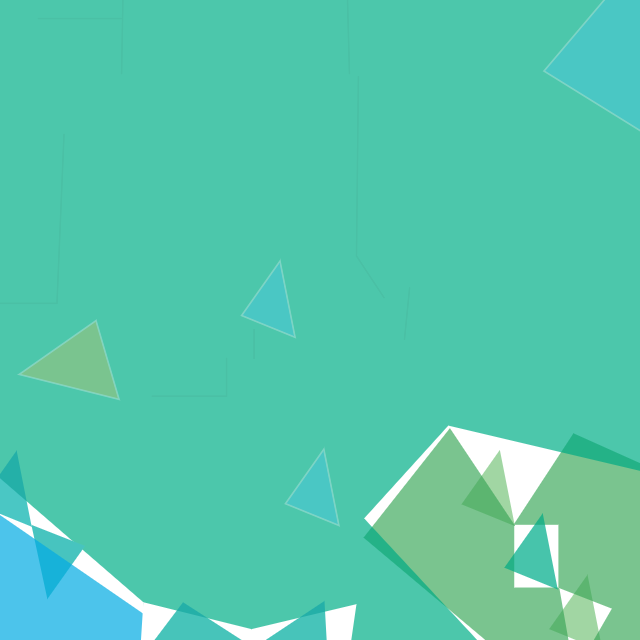
A WebGL 2 fragment shader for this background:

```glsl
#version 300 es
precision highp float;
// Teal ground with overlapping translucent shards and white cut-outs along the bottom.
uniform vec2 u_resolution;
out vec4 fragColor;

// Signed distance to the line a-b, positive on its right side
float edge(vec2 p, vec2 a, vec2 b) {
  return dot(p - a, normalize(vec2(b.y - a.y, a.x - b.x)));
}

float turn(vec2 a, vec2 b, vec2 c) {
  return sign((b.x - a.x) * (c.y - a.y) - (b.y - a.y) * (c.x - a.x));
}

float tri(vec2 p, vec2 a, vec2 b, vec2 c) {
  float s = turn(a, b, c);
  return max(s * edge(p, a, b), max(s * edge(p, b, c), s * edge(p, c, a)));
}

float quad(vec2 p, vec2 a, vec2 b, vec2 c, vec2 d) {
  float s = turn(a, b, c);
  return max(max(s * edge(p, a, b), s * edge(p, b, c)),
             max(s * edge(p, c, d), s * edge(p, d, a)));
}

// The small leaning triangle, placed by its apex
float shard(vec2 p, vec2 apex) {
  return tri(p, apex, apex + vec2(-0.060, -0.085), apex + vec2(0.0235, -0.119));
}

float segment(vec2 p, vec2 a, vec2 b) {
  vec2 ab = b - a;
  return length(p - a - ab * clamp(dot(p - a, ab) / dot(ab, ab), 0.0, 1.0));
}

float cover(float d) {
  return clamp(0.5 - d * u_resolution.y, 0.0, 1.0);
}

// Flat fill with a thin pale rim
vec3 rimmed(vec3 base, vec3 fill, float d) {
  base = mix(base, fill, cover(d));
  return mix(base, vec3(0.55, 0.85, 0.79), 0.75 * (1.0 - smoothstep(0.0004, 0.0022, abs(d))));
}

void main() {
  vec2 p = gl_FragCoord.xy / u_resolution;
  vec3 teal = vec3(0.30, 0.78, 0.67), cyan = vec3(0.29, 0.78, 0.77);
  vec3 olive = vec3(0.48, 0.77, 0.56), blue = vec3(0.30, 0.77, 0.92);
  vec3 deepTeal = vec3(0.14, 0.70, 0.53), deepCyan = vec3(0.14, 0.69, 0.66);
  vec3 leaf = vec3(0.36, 0.71, 0.44), paleLeaf = vec3(0.63, 0.84, 0.64);
  vec3 white = vec3(1.0), col = teal;

  // Faint seams in the ground
  vec4 seams[11] = vec4[11](
    vec4(0.192, 1.0, 0.190, 0.885), vec4(0.060, 0.971, 0.190, 0.971),
    vec4(0.100, 0.790, 0.089, 0.526), vec4(0.0, 0.526, 0.089, 0.526),
    vec4(0.543, 1.0, 0.546, 0.885), vec4(0.560, 0.880, 0.557, 0.600),
    vec4(0.557, 0.600, 0.600, 0.535), vec4(0.397, 0.485, 0.397, 0.440),
    vec4(0.354, 0.440, 0.354, 0.382), vec4(0.238, 0.381, 0.354, 0.381),
    vec4(0.640, 0.550, 0.632, 0.470));
  float seam = 1.0;
  for (int i = 0; i < 11; i++) seam = min(seam, segment(p, seams[i].xy, seams[i].zw));
  col *= 1.0 - 0.035 * (1.0 - smoothstep(0.0005, 0.002, seam));

  // Rimmed shapes floating on the ground
  col = rimmed(col, cyan, tri(p, vec2(0.850, 0.889), vec2(1.15, 0.703), vec2(1.05, 1.125)));
  col = rimmed(col, olive, tri(p, vec2(0.150, 0.499), vec2(0.030, 0.415), vec2(0.186, 0.376)));
  col = rimmed(col, cyan, shard(p, vec2(0.4375, 0.592)));
  col = rimmed(col, cyan, shard(p, vec2(0.506, 0.298)));

  // White band and blue block at the lower left
  float band = cover(quad(p, vec2(-0.013, 0.264), vec2(0.224, 0.059), vec2(0.227, 0.030), vec2(-0.013, 0.15)));
  float block = cover(quad(p, vec2(-0.02, 0.209), vec2(0.227, 0.039), vec2(0.219, -0.016), vec2(-0.02, -0.016)));
  col = mix(mix(col, white, band), blue, block);
  col = mix(col, mix(deepCyan, cyan, band), cover(shard(p, vec2(0.026, 0.296))));
  float kite = cover(tri(p, vec2(0.049, 0.180), vec2(0.133, 0.147), vec2(0.074, 0.064)));
  col = mix(col, mix(vec3(0.28, 0.77, 0.75), vec3(0.09, 0.70, 0.85), block), kite);

  // White valley on the bottom edge with two teal peaks
  float valley = cover(min(
    quad(p, vec2(0.224, 0.059), vec2(0.393, 0.017), vec2(0.42, -0.02), vec2(0.219, -0.02)),
    quad(p, vec2(0.393, 0.017), vec2(0.557, 0.056), vec2(0.546, -0.02), vec2(0.36, -0.02))));
  float peaks = cover(min(
    tri(p, vec2(0.286, 0.059), vec2(0.224, -0.023), vec2(0.404, -0.017)),
    tri(p, vec2(0.507, 0.061), vec2(0.391, -0.016), vec2(0.512, -0.029))));
  col = mix(col, white, valley);
  col = mix(col, mix(deepCyan, vec3(0.28, 0.77, 0.73), valley), peaks);

  // Large olive sheets, darker where they leave the white sheet
  float sheet = cover(quad(p, vec2(0.7005, 0.335), vec2(0.569, 0.190), vec2(0.911, -0.178), vec2(1.302, 0.193)));
  float sheets = cover(min(
    quad(p, vec2(0.703, 0.331), vec2(0.568, 0.160), vec2(0.794, -0.030), vec2(0.944, -0.030)),
    quad(p, vec2(0.896, 0.323), vec2(0.803, 0.181), vec2(0.9375, -0.081), vec2(1.302, 0.141))));
  col = mix(col, white, sheet);
  col = mix(col, mix(deepTeal, olive, sheet), sheets);

  // White windows and the shards lying over them
  vec2 w = abs(p - vec2(0.838, 0.131)) - vec2(0.0345, 0.049);
  float window = cover(max(w.x, w.y));
  float gap = cover(quad(p, vec2(0.874, 0.081), vec2(0.956, 0.049), vec2(0.922, -0.01), vec2(0.890, -0.01)));
  col = mix(col, white, max(window, gap));
  col = mix(col, mix(paleLeaf, leaf, sheets), cover(shard(p, vec2(0.781, 0.297))));
  col = mix(col, mix(deepTeal, vec3(0.28, 0.77, 0.67), window), cover(shard(p, vec2(0.848, 0.198))));
  col = mix(col, mix(leaf, paleLeaf, gap), cover(shard(p, vec2(0.918, 0.102))));

  fragColor = vec4(col, 1.0);
}
```
